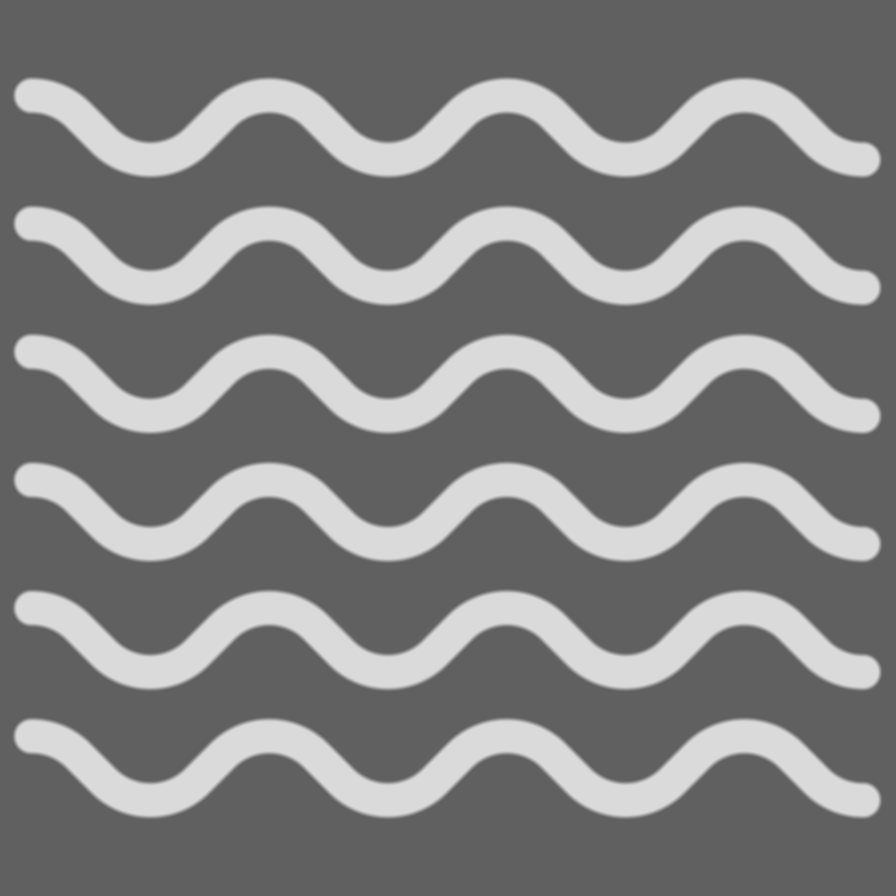
Write a three.js fragment shader that draws this pattern.

```glsl
// Six pale, round-capped wavy strokes stacked on a grey ground.
// Each wave joins circular arcs with 45 degree straight pieces; mirror folding
// reduces it to one crest-to-trough piece with an exact distance.

#define ROWS 6.0
#define ROW_STEP 0.1430
#define FIRST_ROW 0.1426
#define WAVE_START 0.0352
#define HALF_WAVES 7.0
#define HALF_WAVE 0.1326
#define AMPLITUDE 0.0357
#define STROKE_RADIUS 0.0190
#define EDGE_SOFTNESS 0.0034
#define GROUND_COLOR vec3(0.376)
#define STROKE_COLOR vec3(0.855)

varying vec2 vUv;

// Distance to an upward arc spanning 45 degrees either side of its top.
float arcDistance(vec2 p, float radius) {
  return p.y > abs(p.x) ? abs(length(p) - radius) : 1.0;
}

float segmentDistance(vec2 p, vec2 a, vec2 b) {
  vec2 ab = b - a;
  return length(p - a - ab * clamp(dot(p - a, ab) / dot(ab, ab), 0.0, 1.0));
}

// Distance to a wave that starts on a crest at the origin's x.
float waveDistance(vec2 p) {
  float waveLength = HALF_WAVES * HALF_WAVE;
  float alongX = clamp(p.x, 0.0, waveLength);
  float beyondEnd = p.x - alongX;

  // Fold onto the piece from one crest to the next trough.
  float foldedX = abs(mod(alongX + HALF_WAVE, 2.0 * HALF_WAVE) - HALF_WAVE);

  // Round caps: past either end, measure to the end point.
  if (beyondEnd != 0.0) {
    float endY = foldedX < 0.5 * HALF_WAVE ? AMPLITUDE : -AMPLITUDE;
    return length(vec2(beyondEnd, p.y - endY));
  }

  // The radius makes the arcs meet the 45 degree pieces smoothly.
  float quarter = 0.5 * HALF_WAVE;
  float radius = (quarter - AMPLITUDE) / (sqrt(2.0) - 1.0);
  float reach = quarter - radius * sqrt(0.5);
  float centerY = AMPLITUDE - radius;

  vec2 q = vec2(foldedX, p.y);
  float crest = arcDistance(q - vec2(0.0, centerY), radius);
  float trough = arcDistance(vec2(HALF_WAVE - q.x, -q.y - centerY), radius);
  float slope = segmentDistance(q, vec2(quarter - reach, reach),
                                vec2(quarter + reach, -reach));
  return min(slope, min(crest, trough));
}

void main() {
  // Pick the nearest row.
  float row = floor((vUv.y - FIRST_ROW) / ROW_STEP + 0.5);
  row = clamp(row, 0.0, ROWS - 1.0);
  vec2 p = vUv - vec2(WAVE_START, FIRST_ROW + row * ROW_STEP);

  // Fill the stroke with a soft edge.
  float edge = waveDistance(p) - STROKE_RADIUS;
  float coverage = 1.0 - smoothstep(-EDGE_SOFTNESS, EDGE_SOFTNESS, edge);
  gl_FragColor = vec4(mix(GROUND_COLOR, STROKE_COLOR, coverage), 1.0);
}
```
